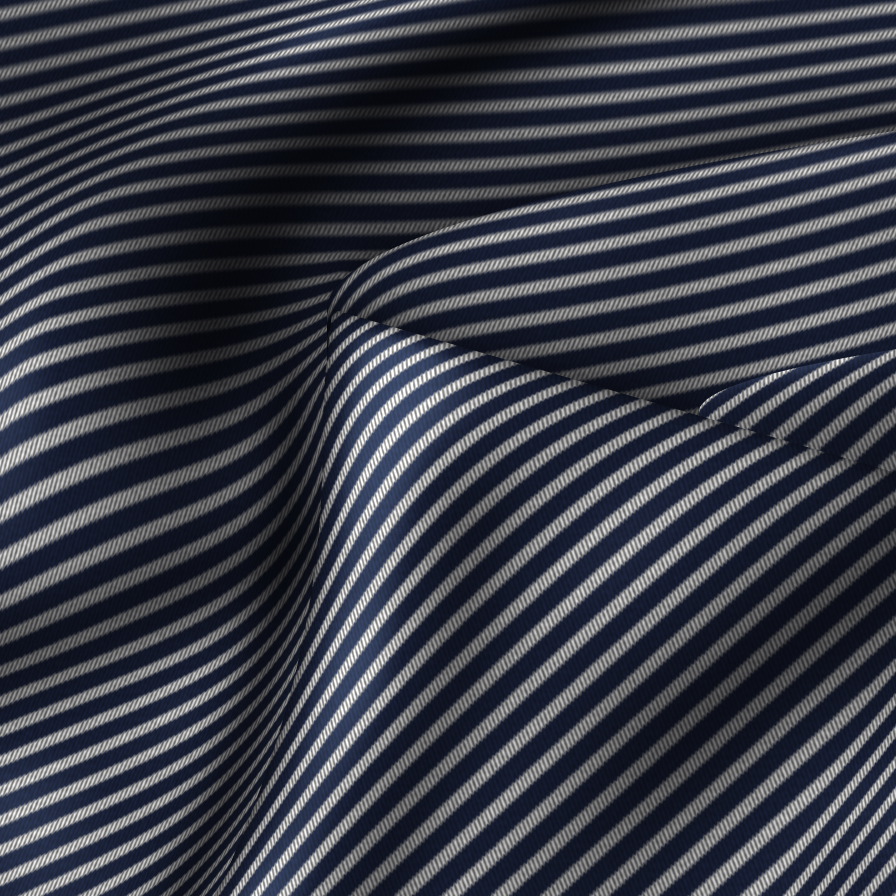
A WebGL 1 fragment shader for this texture:

```glsl
precision highp float;

// Draped navy cloth with pale woven pinstripes, in four overlapping sheets.
// Each sheet bends a stripe phase around its fold curves and has its own
// light; fine twill and gradient noise roughen the yarn.

uniform vec2 u_resolution;

const vec3 NAVY = vec3(0.095, 0.125, 0.215);
const vec3 YARN = vec3(0.800, 0.795, 0.780);
const vec3 SHEEN = vec3(0.110, 0.130, 0.150);
const vec3 SHADOW_TINT = vec3(0.014, 0.016, 0.028);
const float BACK_STRIPES = 30.0;    // stripes per canvas height
const float MIDDLE_STRIPES = 28.0;
const float FRONT_STRIPES = 19.5;
const float STRIPE_HALF = 0.20;     // half width, in stripe periods
const float TWILL_COUNT = 180.0;    // twill ribs per canvas width
const float TWILL_DEPTH = 0.34;
const float YARN_WEAR = 0.22;
const float TAU = 6.28318;
const int SAMPLES = 3;              // antialiasing grid per axis

vec2 hashGradient(vec2 cell) {
  float h = fract(sin(dot(cell, vec2(127.1, 311.7))) * 43758.5);
  return vec2(cos(TAU * h), sin(TAU * h));
}

float gradientNoise(vec2 p) {
  vec2 i = floor(p), f = fract(p);
  vec2 w = f * f * f * (f * (f * 6.0 - 15.0) + 10.0);
  vec2 e = vec2(1.0, 0.0);
  float a = dot(hashGradient(i), f);
  float b = dot(hashGradient(i + e.xy), f - e.xy);
  float c = dot(hashGradient(i + e.yx), f - e.yx);
  float d = dot(hashGradient(i + e.xx), f - e.xx);
  return mix(mix(a, b, w.x), mix(c, d, w.x), w.y);
}

float bell(float x, float width) { return exp(-x * x / (width * width)); }

// Fold curves; p.y runs downward from the top edge.
float ridgeX(float y) { return 0.5 * exp(-6.0 * y); }
float valleyX(float y) { float s = 0.5 - y; return 0.36 + 0.48 * s * abs(s); }
float crestY(float x) { return 0.345 - 0.25 * sqrt(max(x - 0.365, 0.0)); }
float rimY(float x) { return 0.345 + 0.29 * (x - 0.37); }
float tuckY(float x) { return 0.46 - 0.15 * sqrt(max(x - 0.78, 0.0)); }

// Each sheet returns (stripe phase, distance along stripe, light).
vec3 backSheet(vec2 p) {
  float d = p.x - ridgeX(p.y);
  float inward = min(p.x - valleyX(p.y), 0.0);
  float upper = 1.0 - smoothstep(0.35, 0.75, p.y);
  float lift = 0.105 * bell(d, d < 0.0 ? 0.13 : 0.36) * upper;
  lift *= 0.5 + 0.5 * smoothstep(0.0, 0.25, p.y);
  float climb = 0.11 * exp(inward / 0.045) * smoothstep(0.26, 0.45, p.y);
  float phase = p.y + (0.2 + 0.26 * p.y) * p.x + lift + climb;
  float light = 0.82 - 0.68 * bell(d - 0.18, 0.13) * upper;
  light += 0.15 * bell(d + 0.03, 0.06) * upper;
  light *= 1.0 - 0.5 * bell(length(p - vec2(0.12, 0.12)), 0.2);
  light *= 1.0 - 0.5 * bell(p.y - 0.73 + 0.35 * p.x, 0.08);
  light *= 1.0 - 0.6 * bell(inward + 0.035, 0.04) * smoothstep(0.3, 0.5, p.y);
  float under = smoothstep(0.33, 0.42, p.x) * exp(-abs(crestY(p.x) - p.y) / 0.09);
  return vec3(phase * BACK_STRIPES, p.x, light * (1.0 - 0.6 * under));
}

vec3 middleSheet(vec2 p) {
  float curl = 0.09 * exp(-(p.x - 0.37) / 0.045);
  float bend = p.x - 0.4;
  float phase = p.y + 0.08 * p.x + 0.2 * bend * bend - curl;
  float depth = p.y - crestY(p.x);
  phase -= 0.025 * exp(-depth / 0.03);
  float light = 0.66 + 0.2 * exp(-depth / 0.06);
  light *= 1.0 - 0.3 * exp(-depth / 0.008);
  light *= 1.0 - 0.55 * exp(-(rimY(p.x) - p.y) / 0.05);
  return vec3(phase * MIDDLE_STRIPES, p.x, light);
}

vec3 tuckSheet(vec2 p) {
  float depth = p.y - tuckY(p.x);
  float phase = p.y + 0.95 * p.x - 0.04 * exp(-depth / 0.03);
  float light = 0.45 + 0.4 * exp(-depth / 0.04);
  return vec3(phase * FRONT_STRIPES, 0.72 * (p.x - p.y), light);
}

vec3 frontSheet(vec2 p) {
  float d = p.x - valleyX(p.y);
  float below = p.y - rimY(p.x);
  float corner = smoothstep(-0.05, 0.1, p.x + 0.5 * p.y - 1.4);
  float phase = p.y + 0.92 * p.x - 0.12 * exp(-d / 0.06)
    - 0.14 * (1.15 - p.x) * exp(-below / 0.06) + 0.1 * corner;
  float light = 0.76 + 0.25 * bell(d - 0.07, 0.07);
  light *= 1.0 - 0.6 * bell(p.y + 0.77 * p.x - 1.4, 0.13) * smoothstep(0.4, 0.85, p.x);
  light *= 1.0 - 0.4 * bell(d - 0.17, 0.07) * smoothstep(0.45, 0.6, p.y);
  light *= 1.0 - 0.55 * exp(-d / 0.015);
  light *= 1.0 - 0.45 * exp(-below / 0.012);
  return vec3(phase * FRONT_STRIPES, 0.72 * (p.x - p.y), light);
}

vec3 clothColor(vec2 p) {
  // Choose the nearest sheet
  vec3 sheet;
  if (p.x > valleyX(p.y) && p.y > rimY(p.x)) sheet = frontSheet(p);
  else if (p.x > 0.78 && p.y > tuckY(p.x)) sheet = tuckSheet(p);
  else if (p.x > 0.365 && p.y > crestY(p.x)) sheet = middleSheet(p);
  else sheet = backSheet(p);

  // Yarn stripes with toothed edges, softer toward the back
  float twill = sin(TAU * (sheet.y * TWILL_COUNT + sheet.x * 3.0));
  float fuzz = gradientNoise(p * 190.0);
  float offset = abs(fract(sheet.x) - 0.5) + 0.03 * twill + 0.04 * fuzz;
  float soft = mix(0.14, 0.06, smoothstep(0.0, 0.5, p.y));
  float stripe = 1.0 - smoothstep(STRIPE_HALF - soft, STRIPE_HALF + soft, offset);
  vec3 color = mix(NAVY, YARN, stripe);

  // Weave relief, fold light and sheen
  color *= 1.0 + TWILL_DEPTH * twill * (0.4 + 0.6 * stripe) + YARN_WEAR * fuzz;
  float light = max(sheet.z * (1.0 + 0.2 * gradientNoise(p * 5.0)), 0.08);
  color += SHEEN * smoothstep(0.72, 1.0, light) * (1.0 - stripe);
  return SHADOW_TINT + color * light;
}

void main() {
  vec3 total = vec3(0.0);
  for (int k = 0; k < SAMPLES * SAMPLES; k++) {
    vec2 cell = vec2(mod(float(k), float(SAMPLES)), floor(float(k) / float(SAMPLES)));
    vec2 p = (gl_FragCoord.xy + (cell + 0.5) / float(SAMPLES) - 0.5) / u_resolution;
    total += clothColor(vec2(p.x, 1.0 - p.y));
  }
  gl_FragColor = vec4(total / float(SAMPLES * SAMPLES), 1.0);
}
```
